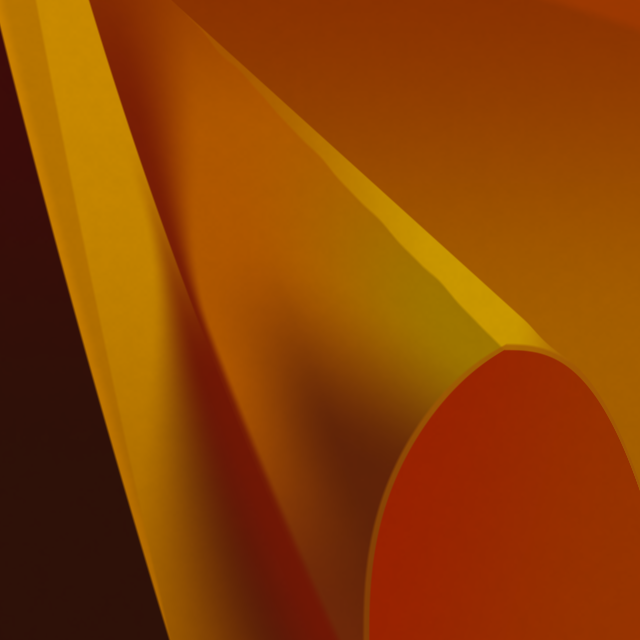
This background is drawn by a WebGL 2 fragment shader. Its source:

```glsl
#version 300 es
precision highp float;
// Curled sheets of amber paper: a flat backdrop, a rolled cone with a lit
// ridge and a red mouth, and a folded strip against a dark left side.
// Each sheet is a soft mask bounded by a curve, painted back to front.

uniform vec2 u_resolution;
out vec4 outColor;

const vec3 DARK_TOP = vec3(0.235, 0.045, 0.035);
const vec3 DARK_LOW = vec3(0.180, 0.065, 0.030);
const vec3 BACK_TOP = vec3(0.540, 0.190, 0.005);
const vec3 BACK_LOW = vec3(0.645, 0.370, 0.000);
const vec3 CORNER   = vec3(0.610, 0.220, 0.005);
const vec3 ORANGE   = vec3(0.685, 0.340, 0.000);
const vec3 OLIVE    = vec3(0.620, 0.460, 0.000);
const vec3 BROWN    = vec3(0.375, 0.138, 0.030);
const vec3 RED_DARK = vec3(0.440, 0.090, 0.020);
const vec3 UMBER    = vec3(0.335, 0.100, 0.030);
const vec3 YELLOW   = vec3(0.780, 0.535, 0.000);
const vec3 AMBER    = vec3(0.620, 0.360, 0.000);
const vec3 RIM      = vec3(0.630, 0.340, 0.015);
const vec3 MOUTH_L  = vec3(0.600, 0.130, 0.005);
const vec3 MOUTH_R  = vec3(0.590, 0.200, 0.000);

const float RIDGE_START = 0.267;  // where the ridge meets the top edge
const float RIDGE_SLOPE = 0.905;
const float LIT_SLOPE   = 1.055;  // lower border of the lit ridge
const vec2  PEAK        = vec2(0.788, 0.547);  // mouth top, depth from top
const float RIM_WIDTH   = 0.009;
const float GRAIN       = 0.014;

float hash(vec2 p) {
  return fract(sin(dot(p, vec2(127.1, 311.7))) * 43758.5453);
}

float noise(vec2 p) {
  vec2 i = floor(p), f = fract(p);
  f = f * f * (3.0 - 2.0 * f);
  return mix(mix(hash(i), hash(i + vec2(1, 0)), f.x),
             mix(hash(i + vec2(0, 1)), hash(i + vec2(1, 1)), f.x), f.y);
}

// Soft coverage: 0 below zero distance, 1 above it.
float cover(float dist, float blur) {
  return smoothstep(-blur, blur, dist);
}

// Sheet borders as x for a given depth d below the top edge.
float stripLeft(float d)  { return -0.010 + 0.245 * d + 0.030 * d * d; }
float stripFold(float d)  { return 0.056 + 0.190 * d + 0.020 * d * d; }
float stripRight(float d) { return 0.139 + 0.300 * d + 0.080 * d * d; }

vec3 backdrop(vec2 p) {
  vec3 col = mix(BACK_TOP, BACK_LOW, smoothstep(-0.08, 0.56, p.y));
  return mix(col, CORNER, cover(0.33 * (p.x - 0.86) - p.y, 0.012));
}

vec3 coneSurface(vec2 p) {
  float s = p.x - stripRight(p.y);
  vec3 col = mix(ORANGE, BROWN * 1.15, smoothstep(0.55, 0.95, p.y));
  col = mix(col, OLIVE, smoothstep(0.10, 0.40, s) * smoothstep(0.10, 0.50, p.y));
  float low = p.y - 0.7 * max(s - 0.15, 0.0);
  col = mix(col, BROWN, smoothstep(0.36, 0.72, low) * smoothstep(0.0, 0.15, s));
  // Shadow in the crease, narrowing downward
  float width = mix(0.16, 0.018, smoothstep(0.0, 0.52, p.y));
  float crease = 1.0 - smoothstep(0.1 * width, width, s);
  col = mix(col, RED_DARK, crease * 0.9);
  return mix(BACK_TOP, col, smoothstep(-0.15, 0.22, p.y));
}

vec3 stripSurface(vec2 p) {
  float s = stripRight(p.y) - p.x;
  vec3 col = mix(YELLOW, AMBER, p.y * p.y);
  // Shadow spreading from the right border toward the bottom
  float width = 0.025 + 0.27 * smoothstep(0.30, 1.05, p.y);
  float shade = 1.0 - smoothstep(0.2 * width, width, s);
  vec3 shadow = mix(RED_DARK, UMBER, smoothstep(0.0, 0.12, s));
  col = mix(col, shadow, shade * smoothstep(0.20, 0.60, p.y));
  // Narrow folded flap with a lit outer border
  float flap = cover(stripFold(p.y) - p.x, 0.003);
  vec3 flapCol = mix(vec3(0.715, 0.455, 0.0), AMBER, p.y * p.y);
  flapCol *= 1.0 + 0.10 * (1.0 - smoothstep(0.0, 0.022, p.x - stripLeft(p.y)));
  return mix(col, flapCol, flap);
}

void main() {
  vec2 uv = gl_FragCoord.xy / u_resolution;
  vec2 p = vec2(uv.x, 1.0 - uv.y);  // y is now depth from the top
  float soft = max(0.0018, 0.8 / u_resolution.y);

  // Mouth borders: left as x of depth, right as depth of x
  float u = (1.0 - p.y) / (1.0 - PEAK.y);
  float v = max(p.x - PEAK.x, 0.0) / (1.0 - PEAK.x);
  float mouthLeft = 0.577 + 0.190 * pow(u, 2.6) + 0.021 * pow(u, 14.0);
  float mouthTop = PEAK.y + 0.221 * pow(v, 2.8);
  float mouthSlope = 1.1 * pow(u, 1.6);
  float leftDist = (p.x - mouthLeft) / sqrt(1.0 + mouthSlope * mouthSlope);
  float mouthDist = min(leftDist, p.y - mouthTop);

  // Cone with its lit ridge, which bends into the right rim
  float along = p.x - RIDGE_START;
  float ridge = mix(RIDGE_SLOPE * along, mouthTop - 0.012, smoothstep(0.82, 0.90, p.x));
  float wobble = 0.008 * (noise(vec2(p.x * 32.0, 3.0)) - 0.5);
  vec3 lit = mix(ORANGE * 0.94, vec3(0.785, 0.590, 0.0), smoothstep(0.30, 0.72, p.x));
  lit = mix(lit, RIM, smoothstep(0.80, 0.91, p.x));
  float litMask = cover(LIT_SLOPE * along + wobble - p.y, 0.004);
  vec3 cone = mix(coneSurface(p), lit, litMask);
  float rim = cover(mouthDist + RIM_WIDTH, 0.003) * step(PEAK.y - 0.02, p.y);
  cone = mix(cone, RIM, rim * mix(0.75, 0.5, smoothstep(0.6, 1.0, p.y)));

  // Layers from back to front
  vec3 col = mix(backdrop(p), cone, cover(p.y - ridge, soft * 1.3));
  vec3 mouth = mix(MOUTH_L, MOUTH_R, smoothstep(0.58, 1.05, p.x + 0.25 * (p.y - 0.75)));
  col = mix(col, mouth, cover(mouthDist, soft));
  col = mix(col, stripSurface(p), cover(stripRight(p.y) - p.x, soft * 1.2));
  vec3 dark = mix(DARK_TOP, DARK_LOW, smoothstep(0.10, 0.75, p.y));
  col = mix(col, dark, cover(stripLeft(p.y) - p.x, soft * 1.5));

  // Paper grain
  float grain = noise(uv * 180.0) + noise(uv * 60.0) - 1.0;
  outColor = vec4(clamp(col * (1.0 + GRAIN * grain), 0.0, 1.0), 1.0);
}
```
